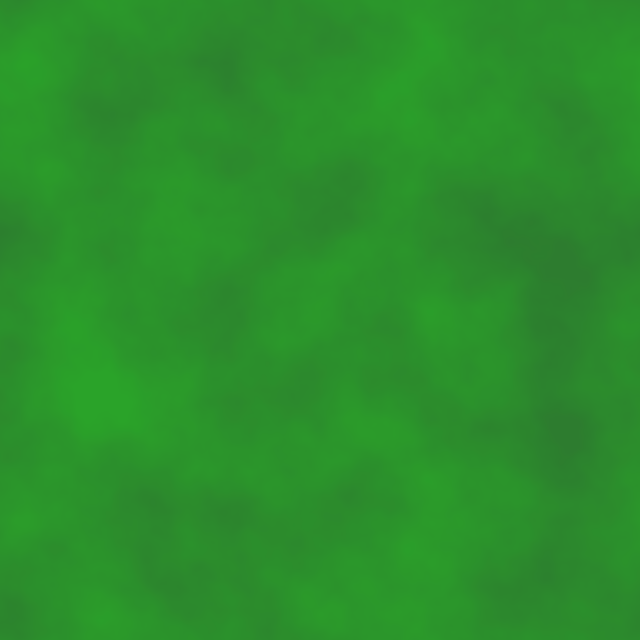
This texture is drawn by a three.js fragment shader. Its source:

```glsl
// Soft mottled green, like blurred grass or moss: tiling fractal gradient noise.
varying vec2 vUv;

const vec3 DARK_GREEN = vec3(0.175, 0.487, 0.183);
const vec3 LIGHT_GREEN = vec3(0.165, 0.640, 0.160);
const float BASE_CELLS = 4.0;   // whole number of noise cells across the tile
const int OCTAVES = 5;
const float ROUGHNESS = 0.5;    // amplitude ratio between octaves
const float CONTRAST = 0.72;
const float BALANCE = 0.5;      // 0 is all dark, 1 is all light
const float SEED = 17.0;
const float TAU = 6.2831853;

float hash(vec2 cell, float seed) {
  vec3 p = fract(vec3(cell.xyx + seed) * vec3(0.1031, 0.1030, 0.0973));
  p += dot(p, p.yzx + 33.33);
  return fract((p.x + p.y) * p.z);
}

// Unit gradient at a lattice point, wrapped to the tile
vec2 gradient(vec2 cell, float period, float seed) {
  float angle = TAU * hash(mod(cell, period), seed);
  return vec2(cos(angle), sin(angle));
}

// Gradient noise that repeats after a whole number of cells
float gradientNoise(vec2 p, float period, float seed) {
  vec2 i = floor(p);
  vec2 f = p - i;
  vec2 w = f * f * f * (f * (f * 6.0 - 15.0) + 10.0);
  vec2 e = vec2(1.0, 0.0);
  float a = dot(gradient(i, period, seed), f);
  float b = dot(gradient(i + e.xy, period, seed), f - e.xy);
  float c = dot(gradient(i + e.yx, period, seed), f - e.yx);
  float d = dot(gradient(i + e.xx, period, seed), f - e.xx);
  return mix(mix(a, b, w.x), mix(c, d, w.x), w.y);
}

// Octaves are shifted so that their lattices do not line up
float fractalNoise(vec2 uv) {
  float sum = 0.0;
  float amplitude = 1.0;
  float cells = BASE_CELLS;
  for (int k = 0; k < OCTAVES; k++) {
    float octave = float(k);
    vec2 shift = octave * vec2(0.37, 0.61);
    sum += amplitude * gradientNoise(uv * cells + shift, cells, SEED + 31.0 * octave);
    amplitude *= ROUGHNESS;
    cells *= 2.0;
  }
  return sum;
}

void main() {
  float shade = clamp(BALANCE + CONTRAST * fractalNoise(vUv), 0.0, 1.0);
  gl_FragColor = vec4(mix(DARK_GREEN, LIGHT_GREEN, shade), 1.0);
}
```
